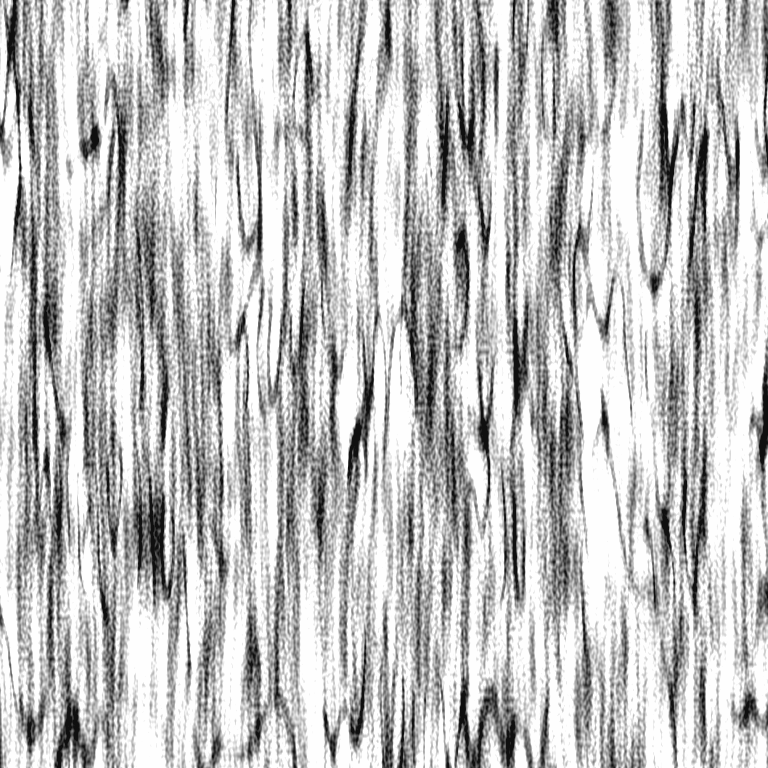
Reproduce this texture procedurally as a WebGL 1 fragment shader.

```glsl
precision highp float;
// Weathered fibrous wood grain: vertical black and grey streaks on white.

uniform vec2 u_resolution;

const vec3 PAPER = vec3(0.995);
const vec3 INK = vec3(0.06);
const float TAU = 6.2831853;

float hash(vec2 cell) {
  vec3 q = fract(vec3(cell.xyx) * vec3(0.1031, 0.1030, 0.0973));
  q += dot(q, q.yzx + 33.33);
  return fract((q.x + q.y) * q.z);
}

// Dot product of a random unit gradient with the offset from its corner.
float cornerSlope(vec2 cell, vec2 offset) {
  float angle = TAU * hash(cell);
  return dot(vec2(cos(angle), sin(angle)), offset);
}

float gradientNoise(vec2 p) {
  vec2 cell = floor(p);
  vec2 f = p - cell;
  vec2 fade = f * f * f * (f * (f * 6.0 - 15.0) + 10.0);
  vec2 e = vec2(1.0, 0.0);
  float low = mix(cornerSlope(cell, f),
                  cornerSlope(cell + e.xy, f - e.xy), fade.x);
  float high = mix(cornerSlope(cell + e.yx, f - e.yx),
                   cornerSlope(cell + e.xx, f - e.xx), fade.x);
  return mix(low, high, fade.y);
}

// Noise stretched along the grain; scale is cells per canvas.
float fibre(vec2 p, vec2 scale, float seed) {
  return gradientNoise(p * scale + seed * vec2(17.37, 29.61));
}

// Pushes noise towards -1 or 1, giving crisp borders.
float crisp(float n, float softness) {
  return n / sqrt(n * n + softness * softness);
}

// Lets the fibres wander slightly sideways.
vec2 bendFibres(vec2 p) {
  float sway = fibre(p, vec2(9.0, 3.0), 1.0) * 0.009;
  float wiggle = fibre(p, vec2(35.0, 14.0), 2.0) * 0.0025;
  return p + vec2(sway + wiggle, 0.0);
}

// Broad bands, broken patches, fine stripes and speckle.
float fibreInk(vec2 p, vec2 bent) {
  float band = crisp(fibre(bent, vec2(31.0, 1.1), 3.0), 0.13);
  float patches = crisp(fibre(bent, vec2(44.0, 7.5), 4.0), 0.13);
  float strand = fibre(bent, vec2(82.0, 4.5), 5.0);
  float stripe = fibre(bent, vec2(155.0, 6.0), 6.0);
  float speckle = fibre(p, vec2(290.0, 150.0), 7.0);
  float detail = 1.7 * strand + 2.5 * stripe + 1.6 * speckle;
  return 0.78 * band + 0.52 * patches + detail * (1.0 + 0.2 * band);
}

// Pale spindles (negative) edged by thin dark cracks (positive).
float spindleInk(vec2 bent, vec2 scale, float seed) {
  float contour = fibre(bent, scale, seed);
  float presence = smoothstep(0.08, 0.22,
                              fibre(bent, vec2(13.0, 4.0), seed + 1.0));
  float crack = 1.0 - smoothstep(0.02, 0.085, abs(contour));
  float core = smoothstep(0.08, 0.16, contour);
  return presence * (1.9 * crack - 1.1 * core);
}

void main() {
  vec2 p = gl_FragCoord.xy / u_resolution.y;
  vec2 bent = bendFibres(p);

  float ink = fibreInk(p, bent);
  ink += spindleInk(bent, vec2(24.0, 2.6), 8.0);
  ink += spindleInk(bent, vec2(38.0, 4.0), 11.0);

  float coverage = clamp(0.19 + 0.29 * ink, 0.0, 1.0);
  gl_FragColor = vec4(mix(PAPER, INK, coverage), 1.0);
}
```
